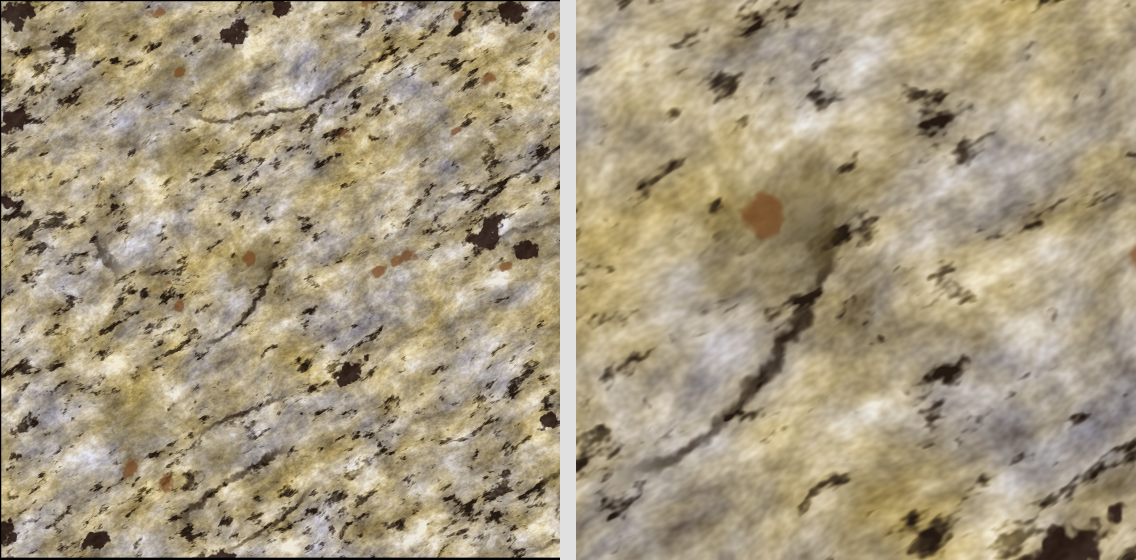
Left, the full canvas; right, a detail of the centre.
Give the GLSL for this texture, as a Shadertoy shader.

```glsl
// Polished granite: beige feldspar grain with ochre and grey clouds, pale quartz,
// dark mica flecks, garnets and thin veins, all drawn out along one diagonal.
// Gradient noise sets a single tone, which a colour ramp turns into stone.

const float GRAIN_ANGLE = 0.56;
const vec3 BLACK_MICA = vec3(0.14, 0.10, 0.07);
const vec3 BROWN      = vec3(0.35, 0.30, 0.23);
const vec3 UMBER      = vec3(0.49, 0.44, 0.35);
const vec3 TAN        = vec3(0.60, 0.55, 0.45);
const vec3 BEIGE      = vec3(0.69, 0.64, 0.53);
const vec3 CREAM      = vec3(0.80, 0.75, 0.65);
const vec3 QUARTZ     = vec3(0.93, 0.91, 0.86);
const vec3 GARNET     = vec3(0.17, 0.11, 0.09);
const vec3 OLIVE      = vec3(0.57, 0.51, 0.33);
const vec3 RUST       = vec3(0.45, 0.27, 0.13);
const vec3 OCHRE_SHIFT = vec3(0.045, 0.005, -0.15);

// Integer hash of a lattice cell, 0 to 1
float hash(vec2 cell, float seed) {
    uvec2 u = uvec2(ivec2(cell) + 4096);
    uint h = u.x * 73857u + u.y * 19349663u + uint(seed) * 83493u;
    h = (h ^ (h >> 15)) * 739391u;
    h = (h ^ (h >> 13)) * 277803u;
    h ^= h >> 16;
    return float(h & 65535u) / 65535.0;
}

float cornerSlope(vec2 cell, vec2 offset, float seed) {
    float angle = 6.28318 * hash(cell, seed);
    return dot(vec2(cos(angle), sin(angle)), offset);
}

// Gradient noise, centred on zero
float noise(vec2 p, float seed) {
    vec2 i = floor(p), f = p - i;
    vec2 w = f * f * f * (f * (f * 6.0 - 15.0) + 10.0);
    vec2 e = vec2(1.0, 0.0);
    float low  = mix(cornerSlope(i, f, seed), cornerSlope(i + e, f - e, seed), w.x);
    float high = mix(cornerSlope(i + e.yx, f - e.yx, seed),
                     cornerSlope(i + 1.0, f - 1.0, seed), w.x);
    return mix(low, high, w.y);
}

float fbm(vec2 p, int octaves, float gain, float seed) {
    float sum = 0.0, amplitude = 1.0;
    for (int i = 0; i < octaves; i++) {
        sum += amplitude * noise(p, seed + float(i));
        p = p * 2.03 + 7.3;
        amplitude *= gain;
    }
    return sum;
}

// Scattered ragged crystals: radius in cells, each cell filled by chance
float crystals(vec2 p, float chance, float radius, float softness, float ragged, float seed) {
    vec2 home = floor(p);
    float mask = 0.0;
    for (int y = -1; y <= 1; y++)
    for (int x = -1; x <= 1; x++) {
        vec2 cell = home + vec2(x, y);
        if (hash(cell, seed) > chance) continue;
        vec2 centre = cell + 0.2 + 0.6 * vec2(hash(cell, seed + 1.0), hash(cell, seed + 2.0));
        float size = radius * mix(0.55, 1.2, hash(cell, seed + 3.0));
        float stretch = mix(0.5, 0.95, hash(cell, seed + 4.0));
        float d = length((p - centre) * vec2(stretch, 1.0)) / size - 1.0 + ragged;
        mask = max(mask, 1.0 - smoothstep(-softness, softness, d));
    }
    return mask;
}

float linearStep(float a, float b, float x) {
    return clamp((x - a) / (b - a), 0.0, 1.0);
}

vec3 stoneRamp(float tone) {
    vec3 c = mix(BLACK_MICA, BROWN, linearStep(0.14, 0.35, tone));
    c = mix(c, UMBER, linearStep(0.35, 0.49, tone));
    c = mix(c, TAN, linearStep(0.49, 0.60, tone));
    c = mix(c, BEIGE, linearStep(0.60, 0.69, tone));
    c = mix(c, CREAM, linearStep(0.69, 0.80, tone));
    return mix(c, QUARTZ, linearStep(0.80, 0.96, tone));
}

void mainImage(out vec4 fragColor, in vec2 fragCoord) {
    vec2 uv = fragCoord / iResolution.xy;
    vec2 p = fragCoord / iResolution.y;
    float s = sin(GRAIN_ANGLE), c = cos(GRAIN_ANGLE);
    vec2 q = vec2(c * p.x + s * p.y, c * p.y - s * p.x);
    q += 0.012 * vec2(noise(p * 9.0, 1.0), noise(p * 9.0, 2.0));

    // Feldspar grain and pale quartz
    float grain = fbm(q * vec2(11.0, 18.0), 5, 0.76, 10.0);
    float ragged = fbm(p * 45.0, 3, 0.6, 20.0);
    float quartz = crystals(q * 10.0, 0.30, 0.24, 0.55, 0.8 * ragged, 30.0);
    float olive = crystals(q * 8.0, 0.22, 0.30, 0.40, 0.7 * ragged, 40.0);
    float tone = 0.69 + 0.27 * grain + 0.13 * quartz;
    tone = mix(tone, 0.59 + 0.12 * grain, 0.6 * olive);

    // Mica flecks gather in loose clusters
    float cluster = noise(q * vec2(4.0, 6.5), 50.0);
    float fleck = fbm(q * vec2(21.0, 42.0), 4, 0.65, 60.0) + 0.65 * cluster;
    tone -= 0.47 * smoothstep(0.22, 0.72, fleck) * (1.0 - 0.7 * max(quartz, olive));

    // Broken veins follow zero lines of stretched noise
    float path = abs(noise(q * vec2(2.2, 5.0), 70.0) + 0.035 * ragged);
    float present = smoothstep(0.08, 0.32, noise(q * vec2(3.0, 4.0), 80.0) + 0.12 * grain);
    tone -= 0.36 * present * (1.0 - smoothstep(0.006, 0.032, path));

    // Ochre and grey clouds, then coloured crystals
    float hue = fbm(q * vec2(7.0, 10.0), 4, 0.65, 90.0);
    vec3 color = stoneRamp(tone) + OCHRE_SHIFT * hue * smoothstep(0.1, 0.6, tone);
    color = mix(color, OLIVE + 0.2 * grain, 0.4 * olive);
    float rust = crystals(q * 17.0, 0.06, 0.17, 0.35, 0.8 * ragged, 100.0);
    color = mix(color, RUST, 0.7 * rust);
    float garnet = crystals(q * 8.0, 0.17, 0.16, 0.20, 0.9 * ragged, 110.0);
    color = mix(color, GARNET + 0.06 * grain, 0.93 * garnet);

    // Thin dark rim on the left, top and bottom
    float rim = min(uv.x, min(uv.y - 0.002, 1.0 - uv.y));
    color *= smoothstep(0.001, 0.0035, rim);
    fragColor = vec4(clamp(color, 0.0, 1.0), 1.0);
}
```
